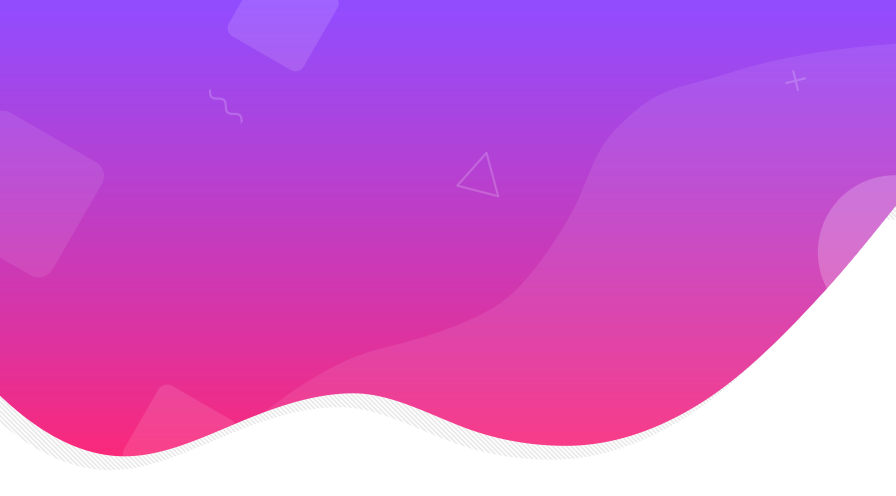
Write a WebGL 2 fragment shader that draws this background.

```glsl
#version 300 es
precision highp float;

uniform vec2 u_resolution;
out vec4 fragColor;

// Colours
const vec3 VIOLET = vec3(0.57, 0.30, 1.0);
const vec3 PINK = vec3(0.98, 0.16, 0.48);
const vec3 PAPER = vec3(1.0);
const float HATCH_SHADE = 0.045;

// Opacity of the white layers
const float HILL_ALPHA = 0.085;
const float DISC_ALPHA = 0.21;
const float LINE_ALPHA = 0.19;

// Lengths, as fractions of the canvas width
const float GRADIENT_TOP = 0.555;
const float GRADIENT_BOTTOM = 0.045;
const float LINE_RADIUS = 0.0012;
const float HATCH_PERIOD = 0.0052;
const vec2 HATCH_SHIFT = vec2(0.016, 0.0155);

// Tiles: centre, half size, corner radius; all share one tilt
const vec4 TILES[3] = vec4[3](
  vec4(0.316, 0.536, 0.0482, 0.0105),
  vec4(0.023, 0.337, 0.0729, 0.018),
  vec4(0.2005, 0.061, 0.0495, 0.0117));
const float TILE_ALPHA[3] = float[3](0.125, 0.085, 0.11);
const vec2 TILE_AXIS = vec2(0.866, -0.5);

const vec3 DISC = vec3(0.9987, 0.272, 0.0859);
const vec2 TRIANGLE[3] = vec2[3](
  vec2(0.543, 0.383), vec2(0.5104, 0.3464), vec2(0.556, 0.3346));
const vec2 PLUS_CENTRE = vec2(0.888, 0.4635);
const vec2 PLUS_ARM = vec2(0.0104, 0.0026);
const vec2 SQUIGGLE_CENTRE = vec2(0.252, 0.435);
const vec2 SQUIGGLE_AXIS = vec2(0.72, -0.694);
const float SQUIGGLE_HALF = 0.0244;
const float SQUIGGLE_PERIOD = 0.0246;
const float SQUIGGLE_HEIGHT = 0.0036;

// Curve knots: x, height, slope
const vec3 SHORE[9] = vec3[9](
  vec3(0.0, 0.112, -0.95), vec3(0.139, 0.0443, 0.0), vec3(0.266, 0.082, 0.42),
  vec3(0.3945, 0.1146, 0.0), vec3(0.514, 0.078, -0.39), vec3(0.6315, 0.056, 0.0),
  vec3(0.781, 0.103, 0.62), vec3(0.922, 0.2305, 1.1), vec3(1.0, 0.324, 1.25));
const vec3 HILL[9] = vec3[9](
  vec3(0.2, 0.02, 0.8), vec3(0.302, 0.099, 0.75), vec3(0.423, 0.164, 0.25),
  vec3(0.547, 0.208, 0.55), vec3(0.638, 0.316, 1.75), vec3(0.664, 0.375, 2.1),
  vec3(0.703, 0.4245, 0.95), vec3(0.807, 0.47, 0.33), vec3(1.0, 0.505, 0.08));

// Cubic Hermite curve through the knots
float curveHeight(vec3 knots[9], float x) {
  int i = 0;
  while (i < 7 && x > knots[i + 1].x) i++;
  vec3 a = knots[i], b = knots[i + 1];
  float w = b.x - a.x;
  float t = clamp((x - a.x) / w, 0.0, 1.0);
  float s = 1.0 - t;
  return s * s * ((1.0 + 2.0 * t) * a.y + t * w * a.z)
       + t * t * ((1.0 + 2.0 * s) * b.y - s * w * b.z);
}

// Approximate signed distance, negative below the curve
float curveDistance(vec3 knots[9], vec2 p, float px) {
  float h = curveHeight(knots, p.x);
  float slope = (h - curveHeight(knots, p.x - px)) / px;
  return (p.y - h) / sqrt(1.0 + slope * slope);
}

float segmentDistance(vec2 p, vec2 a, vec2 b) {
  vec2 ab = b - a;
  return length(p - a - ab * clamp(dot(p - a, ab) / dot(ab, ab), 0.0, 1.0));
}

float tileDistance(vec2 p, vec4 tile) {
  p -= tile.xy;
  vec2 local = vec2(dot(p, TILE_AXIS), dot(p, vec2(-TILE_AXIS.y, TILE_AXIS.x)));
  vec2 q = abs(local) - tile.z + tile.w;
  return length(max(q, 0.0)) + min(max(q.x, q.y), 0.0) - tile.w;
}

float squiggleDistance(vec2 p) {
  p -= SQUIGGLE_CENTRE;
  float along = dot(p, SQUIGGLE_AXIS);
  float across = dot(p, vec2(-SQUIGGLE_AXIS.y, SQUIGGLE_AXIS.x));
  float k = 6.2832 / SQUIGGLE_PERIOD;
  float slope = SQUIGGLE_HEIGHT * k * cos(k * along);
  float d = abs(across + SQUIGGLE_HEIGHT * sin(k * along)) / sqrt(1.0 + slope * slope);
  return max(d, abs(along) - SQUIGGLE_HALF);
}

float cover(float d, float px) {
  return clamp(0.5 - d / px, 0.0, 1.0);
}

void main() {
  float px = 1.0 / u_resolution.x;
  vec2 p = gl_FragCoord.xy * px;

  // Vertical gradient with the pale hill
  float fall = clamp((GRADIENT_TOP - p.y) / (GRADIENT_TOP - GRADIENT_BOTTOM), 0.0, 1.0);
  vec3 colour = mix(VIOLET, PINK, pow(fall, 1.1));
  colour = mix(colour, PAPER, HILL_ALPHA * cover(curveDistance(HILL, p, px), px));

  // Translucent tiles and disc
  for (int i = 0; i < 3; i++)
    colour = mix(colour, PAPER, TILE_ALPHA[i] * cover(tileDistance(p, TILES[i]), px));
  colour = mix(colour, PAPER, DISC_ALPHA * cover(length(p - DISC.xy) - DISC.z, px));

  // Thin line ornaments
  float line = squiggleDistance(p);
  for (int i = 0; i < 3; i++)
    line = min(line, segmentDistance(p, TRIANGLE[i], TRIANGLE[(i + 1) % 3]));
  vec2 arm = PLUS_ARM, crossArm = vec2(-arm.y, arm.x);
  line = min(line, segmentDistance(p, PLUS_CENTRE - arm, PLUS_CENTRE + arm));
  line = min(line, segmentDistance(p, PLUS_CENTRE - crossArm, PLUS_CENTRE + crossArm));
  colour = mix(colour, PAPER, LINE_ALPHA * cover(line - LINE_RADIUS, px));

  // White shore with a hatched shadow band
  float band = 1.0 - cover(curveDistance(SHORE, p + HATCH_SHIFT, px), px);
  float hatch = 0.5 + 0.5 * sin(6.2832 * (p.x + p.y) / HATCH_PERIOD);
  vec3 shore = PAPER - HATCH_SHADE * 2.0 * band * hatch;
  colour = mix(colour, shore, cover(curveDistance(SHORE, p, px), px));
  fragColor = vec4(colour, 1.0);
}
```
